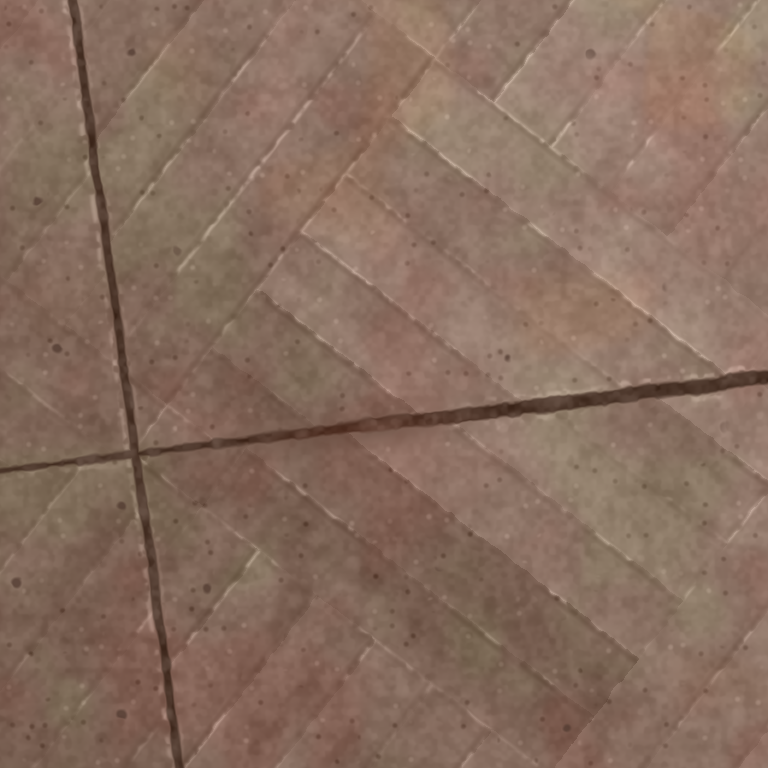
Give the GLSL for this texture, as a WebGL 1 fragment shader.

```glsl
precision highp float;
// Worn clay paving: four slabs meet at two slanted, ragged joints, each slab
// embossed with a basket weave of six-strip blocks. Rotated block coordinates
// give the weave; cellular noise and layered sines give grain, stains and pits.
uniform vec2 u_resolution;

float hash(vec2 p) {
  vec3 q = fract(p.xyx * 0.1031);
  q += dot(q, q.yzx + 33.33);
  return fract((q.x + q.y) * q.z);
}

// x: smoothly blended cell value, y: distance to the nearest cell centre
vec2 cells(vec2 p) {
  vec2 home = floor(p);
  float sum = 0.0, total = 0.0, nearest = 2.0;
  for (int j = -1; j <= 1; j++) {
    for (int i = -1; i <= 1; i++) {
      vec2 cell = home + vec2(float(i), float(j));
      vec2 centre = cell + 0.2 + 0.6 * vec2(hash(cell), hash(cell + 71.0));
      float d = distance(p, centre);
      float weight = exp(-5.0 * d * d);
      sum += weight * hash(cell + 19.0);
      total += weight;
      nearest = min(nearest, d);
    }
  }
  return vec2(sum / total, nearest);
}

// Broad drifting stains, about -1 to 1
float stains(vec2 p) {
  float sum = 0.0, gain = 0.5;
  for (int i = 0; i < 4; i++) {
    p = mat2(0.8, 0.6, -0.6, 0.8) * p * 1.7 + 1.3;
    sum += gain * sin(p.x + 1.6 * sin(p.y)) * cos(p.y * 0.8);
    gain *= 0.65;
  }
  return sum;
}

// 1 inside a band of the given half width, soft at its edge
float band(float d, float halfWidth, float soft) {
  return 1.0 - smoothstep(halfWidth - soft, halfWidth + soft, abs(d));
}

void main() {
  vec2 uv = gl_FragCoord.xy / u_resolution;
  float fine = cells(uv * 130.0).x - 0.5;
  float grain = cells(uv * 62.0 + 9.0).x - 0.5;
  float patches = cells(uv * 17.0 + 4.0).x - 0.5;
  float rough = 0.6 * grain + 0.4 * fine;

  // Signed distances from the two joints
  float v = uv.x - 0.094 - 0.14 * (1.0 - uv.y) + 0.003 * patches;
  float h = uv.y - 0.388 - 0.12 * uv.x + 0.004 * patches;
  bool below = h < 0.0;
  bool left = v < 0.0;

  // Weave axes: x runs down to the right, y runs up to the right
  vec2 weave = vec2(dot(uv, vec2(0.79, -0.61)), dot(uv, vec2(0.61, 0.79)));
  vec2 origin = below ? vec2(0.0, 1.0) : vec2(-0.115, 1.077);
  if (left) origin.x += below ? -0.25 : 0.02;
  vec2 q = (weave + 0.005 * rough - origin) / 0.57;
  vec2 block = floor(q);
  bool rising = mod(block.x + block.y, 2.0) < 0.5;
  vec2 run = rising ? q : q.yx;
  float strip = run.x * 6.0;
  float side = (strip - floor(strip + 0.5)) * 0.095;
  float end = (run.y - floor(run.y + 0.5)) * 0.57;
  float wear = smoothstep(-0.3, 0.4, patches + 0.4 * stains(uv * 4.0 + 7.0));
  float relief = left ? 0.45 : 1.0;

  // Clay: slanted light, strip tones, streaks and grain
  float tone = hash(vec2(floor(strip), block.x + 7.0 * block.y)) - 0.5;
  float streak = cells(run * vec2(17.0, 4.0) + block * 31.0).x - 0.5;
  float shade = 0.17 * (0.5 * uv.x + 0.5 * uv.y - 0.47);
  shade += relief * (0.055 * tone + 0.03 * (0.5 - fract(strip)));
  shade += 0.045 * streak + 0.05 * patches + 0.055 * grain + 0.05 * fine;
  shade += 0.025 * stains(uv * 3.0);
  vec3 color = vec3(0.525, 0.425, 0.372) + shade;
  float tint = stains(uv * 4.5 + 2.0) + 0.8 * patches;
  color += vec3(-0.012, 0.015, -0.008) * smoothstep(0.0, 0.7, tint);
  color += vec3(0.022, -0.008, -0.004) * smoothstep(0.0, 0.7, -tint);
  color += vec3(0.04, 0.01, -0.025) * smoothstep(0.28, 0.45, cells(uv * 6.0).x - 0.45) * 0.6;

  // Strip edges: broken pale ridges with a thin shadow beside them
  float broken = smoothstep(-0.25, 0.3, rough + 0.3 * patches);
  float ridge = max(band(side, 0.002, 0.002), 0.7 * band(end, 0.002, 0.002));
  float shadow = max(band(side + 0.006, 0.003, 0.003), 0.6 * band(end + 0.006, 0.003, 0.003));
  color += relief * (0.13 * ridge * broken * wear - 0.045 * shadow * (0.4 + 0.6 * wear));

  // Small pits and pale crumbs
  vec2 pit = cells(uv * 10.0 + 3.0 + 0.06 * rough);
  float pitMask = smoothstep(0.78, 0.84, pit.x) * band(pit.y, 0.05 + 0.05 * grain, 0.025);
  color = mix(color, vec3(0.32, 0.23, 0.19), 0.75 * pitMask);
  vec2 crumb = cells(uv * 42.0 + 17.0);
  float crumbMask = band(crumb.y, 0.13, 0.09);
  color += 0.07 * crumbMask * smoothstep(0.8, 0.9, crumb.x);
  color -= 0.09 * crumbMask * (1.0 - smoothstep(0.1, 0.2, crumb.x));

  // Pale chipped rims along the joints
  float chips = smoothstep(-0.2, 0.25, rough);
  float widthV = 0.0055 + 0.004 * rough;
  float widthH = mix(0.004, 0.0095, smoothstep(0.1, 0.7, uv.x)) + 0.007 * rough;
  float rimH = band(h - widthH - 0.004, 0.003, 0.003) * smoothstep(0.3, 0.9, uv.x);
  rimH += 0.7 * band(h + widthH + 0.004, 0.004, 0.003) * smoothstep(0.1, 0.3, patches);
  float rimV = band(v + widthV + 0.004, 0.003, 0.003) + 0.35 * band(v - widthV - 0.003, 0.002, 0.002);
  color += 0.11 * chips * max(rimH, rimV);

  // Damp smear by the wide joint, then the dark joints themselves
  float smear = exp(-pow((uv.x - 0.47) / 0.13, 2.0) - pow((h + 0.006) / 0.022, 2.0));
  color = mix(color, vec3(0.36, 0.27, 0.22), 0.5 * smear * (0.8 + rough));
  vec3 soil = vec3(0.29, 0.205, 0.16) + 0.13 * grain + 0.09 * fine;
  soil += vec3(0.05, 0.005, 0.0) * smear;
  float joint = max(band(v, widthV, 0.002), band(h, widthH, 0.0025));
  gl_FragColor = vec4(mix(color, soil, 0.93 * joint), 1.0);
}
```
